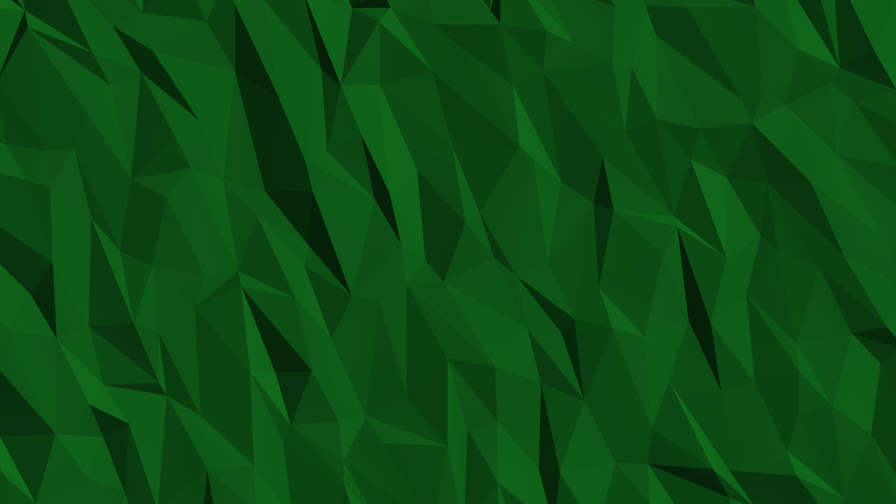
A WebGL 2 fragment shader for this background:

```glsl
#version 300 es
precision highp float;

#define CELL vec2(0.076, 0.130)          // facet size across and along the grain
#define GRAIN_TILT 0.44                  // lean of the grain from vertical, radians
#define JITTER 0.90                      // vertex scatter, in cells
#define RELIEF 0.039                     // height range of the vertices
#define LIGHT vec3(0.90, 0.16, 1.0)      // direction to the light, in the grain frame
#define SHADOW_FLOOR 0.30                // least light on a facet
#define SHEEN 0.06                       // soft variation inside the facets
#define SOFTNESS 1.1                     // edge width, in pixels
#define LIT_GREEN vec3(0.065, 0.42, 0.108)
#define SEED vec2(57.0, 149.0)

uniform vec2 u_resolution;
out vec4 fragColor;

vec3 hash32(vec2 p) {
    vec3 q = fract(vec3(p.xyx) * vec3(0.1031, 0.1030, 0.0973));
    q += dot(q, q.yxz + 33.33);
    return fract((q.xxy + q.yzz) * q.zyx);
}

// Scattered grid vertex: position in the plane and height
vec3 vertexAt(vec2 cell) {
    vec3 h = hash32(cell + SEED);
    return vec3((cell + (h.xy - 0.5) * JITTER) * CELL, h.z * RELIEF);
}

float cross2(vec2 a, vec2 b) {
    return a.x * b.y - a.y * b.x;
}

float area(vec3 a, vec3 b, vec3 c) {
    return cross2(b.xy - a.xy, c.xy - a.xy);
}

float sheenAt(vec3 v) {
    return fract(v.z / RELIEF * 17.3) - 0.5;
}

// Light and coverage of one counter-clockwise triangle: (light * coverage, coverage)
vec2 facet(vec2 p, vec3 a, vec3 b, vec3 c, float blur) {
    float total = area(a, b, c);
    if (total <= 1e-6) return vec2(0.0);

    vec3 point = vec3(p, 0.0);
    vec3 parts = vec3(area(b, c, point), area(c, a, point), area(a, b, point));
    vec3 edges = parts / vec3(distance(b.xy, c.xy), distance(c.xy, a.xy), distance(a.xy, b.xy));
    float inside = min(edges.x, min(edges.y, edges.z));
    float coverage = clamp(inside / blur + 0.5, 0.0, 1.0);

    vec3 normal = normalize(cross(b - a, c - a));
    float light = max(dot(normal, normalize(LIGHT)), SHADOW_FLOOR);
    light += SHEEN * dot(parts / total, vec3(sheenAt(a), sheenAt(b), sheenAt(c)));
    return vec2(light, 1.0) * coverage;
}

void main() {
    // Canvas-height units, turned into the grain frame
    vec2 uv = gl_FragCoord.xy / u_resolution.y;
    float co = cos(GRAIN_TILT), si = sin(GRAIN_TILT);
    vec2 p = vec2(co * uv.x + si * uv.y, co * uv.y - si * uv.x);
    float blur = SOFTNESS / u_resolution.y;
    vec2 home = floor(p / CELL);

    // Nearby quads, each split along the diagonal that gives the fuller triangles
    vec2 sum = vec2(0.0);
    for (int y = -1; y <= 1; y++) {
        for (int x = -1; x <= 1; x++) {
            vec2 cell = home + vec2(x, y);
            vec3 a = vertexAt(cell);
            vec3 b = vertexAt(cell + vec2(1.0, 0.0));
            vec3 c = vertexAt(cell + vec2(1.0, 1.0));
            vec3 d = vertexAt(cell + vec2(0.0, 1.0));
            float fullAC = min(area(a, b, c), area(a, c, d));
            float fullBD = min(area(a, b, d), area(b, c, d));
            if (fullAC > fullBD) {
                sum += facet(p, a, b, c, blur) + facet(p, a, c, d, blur);
            } else {
                sum += facet(p, a, b, d, blur) + facet(p, b, c, d, blur);
            }
        }
    }

    float light = sum.x / max(sum.y, 1e-4);
    fragColor = vec4(LIT_GREEN * light, 1.0);
}
```
